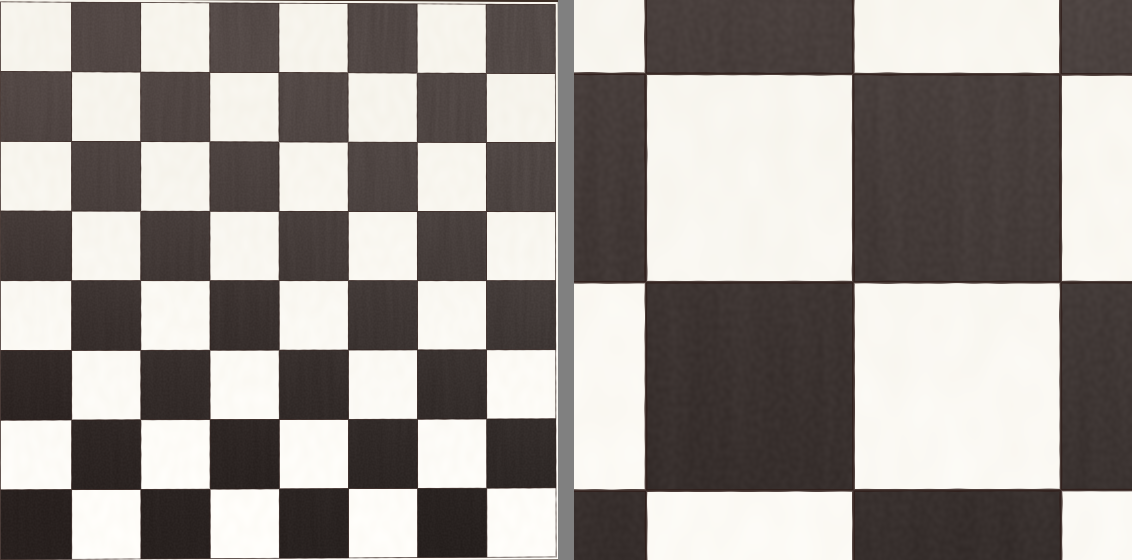
Left: the whole. Right: its middle third, enlarged.
Write a WebGL 2 fragment shader that draws this pattern.

```glsl
#version 300 es
precision highp float;
// An 8 by 8 checkerboard of pale and dark wood-grained squares with a thin frame.

#define CELLS 8.0
#define SEAM 0.0065      // half width of the seams, in cells
#define FRAME 0.036      // width of the pale frame, in cells
#define STREAKS 11.0     // grain streaks per cell
#define STREAK_AMOUNT 0.034
#define SPECKLE_AMOUNT 0.022
#define CELL_VARIATION 0.014

uniform vec2 u_resolution;
out vec4 outColor;

const vec3 PALE_TOP = vec3(0.967, 0.957, 0.927);
const vec3 PALE_BOTTOM = vec3(0.997, 0.991, 0.976);
const vec3 DARK_TOP = vec3(0.322, 0.286, 0.276);
const vec3 DARK_BOTTOM = vec3(0.148, 0.126, 0.119);
const vec3 SEAM_COLOR = vec3(0.185, 0.115, 0.100);
const vec3 SURROUND = vec3(0.240, 0.180, 0.145);

float hash(vec2 p) {
    vec3 q = fract(vec3(p.xyx) * 0.1031);
    q += dot(q, q.yzx + 33.33);
    return fract((q.x + q.y) * q.z);
}

vec2 gradient(vec2 cell) {
    float angle = 6.28318 * hash(cell);
    return vec2(cos(angle), sin(angle));
}

// Gradient noise, about -0.7 to 0.7
float noise(vec2 p) {
    vec2 i = floor(p), f = p - i;
    vec2 w = f * f * f * (f * (f * 6.0 - 15.0) + 10.0);
    vec2 e = vec2(1.0, 0.0);
    float a = dot(gradient(i), f);
    float b = dot(gradient(i + e.xy), f - e.xy);
    float c = dot(gradient(i + e.yx), f - e.yx);
    float d = dot(gradient(i + e.xx), f - e.xx);
    return mix(mix(a, b, w.x), mix(c, d, w.x), w.y);
}

// Distance to the nearest grid line on each axis, in cells
vec2 lineDistance(vec2 p) {
    return 0.5 - abs(fract(p) - 0.5);
}

// Board coordinates in cells, with a slight keystone tilt
vec2 boardCoords(vec2 uv) {
    vec2 pitch = vec2(mix(0.1240, 0.1238, uv.y), mix(0.1245, 0.1233, uv.x));
    return vec2(uv.x - 0.0046, uv.y - 0.4987) / pitch + vec2(0.0, 4.0);
}

vec3 darkWood(vec2 uv, vec2 board, vec2 cell) {
    float light = smoothstep(-0.05, 0.95, uv.y + 0.15 * (uv.x - 0.5));
    vec3 color = mix(DARK_BOTTOM, DARK_TOP, light);
    color.r += 0.008 * (1.0 - uv.x);

    // Vertical grain, strongest toward the upper right
    vec2 shift = 37.0 * vec2(hash(cell + 5.0), hash(cell + 11.0));
    vec2 along = vec2(board.x + 0.03 * noise(board * 1.5 + shift), board.y * 0.06);
    float grain = noise(along * STREAKS + shift) + 0.5 * noise(along * STREAKS * 2.3 + shift);
    color += STREAK_AMOUNT * grain * mix(0.25, 1.0, uv.y * (0.3 + 0.7 * uv.x));

    color += SPECKLE_AMOUNT * noise(board * vec2(34.0, 30.0));
    return color + CELL_VARIATION * (hash(cell + 3.0) - 0.5);
}

vec3 paleWood(vec2 uv, vec2 board, vec2 cell) {
    vec3 color = mix(PALE_BOTTOM, PALE_TOP, smoothstep(0.0, 0.9, uv.y));
    float mottle = noise(board * vec2(7.0, 4.0) + 9.0 * hash(cell));
    color += vec3(0.010, 0.012, 0.018) * mottle;
    return color + 0.4 * CELL_VARIATION * (hash(cell + 7.0) - 0.5);
}

void main() {
    vec2 uv = gl_FragCoord.xy / u_resolution;
    vec2 board = boardCoords(uv);
    float aa = 0.5 * CELLS / min(u_resolution.x, u_resolution.y);

    // Signed distance to the board edge; the left column runs a little wide
    vec2 outside = max(vec2(-0.03, 0.0) - board, board - CELLS);
    float edge = max(outside.x, outside.y);
    vec2 inner = clamp(board, 0.03, CELLS - 0.03);
    vec2 cell = floor(inner);

    // Smoothed checker from the product of two square waves
    vec2 near = lineDistance(inner);
    vec2 parity = 1.0 - 2.0 * mod(cell, 2.0);
    vec2 wave = parity * clamp(near / aa, 0.0, 1.0);
    float dark = 0.5 + 0.5 * wave.x * wave.y;
    vec3 pale = paleWood(uv, board, cell);
    vec3 color = mix(pale, darkWood(uv, board, cell), dark);

    // Seams of slightly uneven width
    float halfWidth = SEAM * (1.0 + 0.5 * noise(board * 9.0));
    float seam = 1.0 - smoothstep(halfWidth - aa, halfWidth + aa, min(near.x, near.y));
    color = mix(color, SEAM_COLOR, 0.85 * seam);

    // Pale frame, its thin border line and the surround
    color = mix(color, pale, smoothstep(-aa, aa, edge));
    float border = 1.0 - smoothstep(halfWidth - aa, halfWidth + aa, abs(edge));
    color = mix(color, SEAM_COLOR, 0.75 * border);
    color = mix(color, SURROUND, smoothstep(-aa, aa, edge - FRAME));

    outColor = vec4(clamp(color, 0.0, 1.0), 1.0);
}
```
